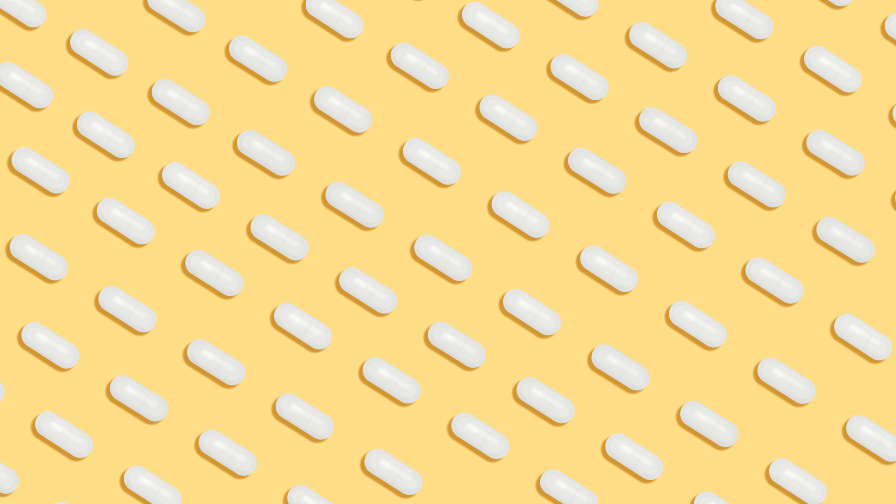
Reproduce this pattern procedurally as a WebGL 1 fragment shader.

```glsl
precision highp float;
// White capsules in slanted rows on warm yellow, with short hard shadows at their lower left.

uniform vec2 u_resolution;

const float HEIGHT = 432.0;       // canvas height in design units, y runs down
const float COLUMN_STEP = 76.0;
const float HALF_LENGTH = 16.4;   // centre of the capsule to centre of its end
const float RADIUS = 11.1;
const float TILT = 0.567;
const vec2 SHADOW_SHIFT = vec2(-3.4, 2.6);

const vec3 YELLOW = vec3(1.0, 0.87, 0.53);
const vec3 SHADOW = vec3(0.83, 0.59, 0.19);
const vec3 WHITE = vec3(0.915, 0.915, 0.905);

float hash(vec2 p) {
  vec3 q = fract(vec3(p.xyx) * 0.1031);
  q += dot(q, q.yzx + 33.33);
  return fract((q.x + q.y) * q.z);
}

float bump(float x, float sharpness) {
  return exp(-sharpness * x * x);
}

float capsuleDistance(vec2 p, float halfLength, float radius) {
  p.x -= clamp(p.x, -halfLength, halfLength);
  return length(p) - radius;
}

mat2 rotation(float angle) {
  float c = cos(angle);
  float s = sin(angle);
  return mat2(c, -s, s, c);
}

// Origin of each slanted row, with a slight drift from even spacing
vec2 rowOrigin(float row) {
  float driftX = 0.2 * row * row + 11.0 * bump(row + 2.0, 2.0)
               - 9.0 * bump(row - 3.5, 1.0);
  float driftY = -4.0 - 13.0 * bump(row - 3.0, 0.35) + 4.0 * bump(row, 2.0);
  return vec2(66.0 * row + driftX, -31.0 * row + driftY);
}

// Position along a row, which steepens gently to the right
vec2 columnOffset(float column) {
  float x = COLUMN_STEP * column + max(15.0 - 6.0 * column, 0.0);
  float y = 4.0 + 41.0 * column + 0.5 * column * column;
  return vec2(x, y);
}

// Glossy shell: q.x runs along the capsule, q.y across it
vec3 shellColor(vec2 q, float edge, float brightness) {
  float across = q.y / RADIUS;
  vec3 color = WHITE * brightness;
  color -= 0.035 * smoothstep(0.25, 1.0, across);
  color -= 0.025 * smoothstep(-2.6, -0.6, edge);

  // Long reflection, brighter core and the seam of the cap
  float streak = capsuleDistance(q - vec2(1.0, -2.5), 13.0, 2.0);
  color += 0.035 * (1.0 - smoothstep(-1.5, 1.8, streak));
  float glint = capsuleDistance(q - vec2(-10.0, -1.0), 3.0, 2.5);
  color += 0.025 * (1.0 - smoothstep(-1.5, 2.0, glint));
  color -= 0.018 * bump(q.x - 5.0, 1.2) * (1.0 - across * across);
  color -= 0.025 * bump(edge + 3.2, 0.8) * smoothstep(10.0, 20.0, abs(q.x));
  return color;
}

vec3 drawCapsule(vec3 color, vec2 p, vec2 id, float pixel) {
  float variation = hash(id + 40.0) - 0.5;
  mat2 turn = rotation(TILT + 0.025 * variation);
  vec2 q = turn * p;

  float shade = capsuleDistance(turn * (p - SHADOW_SHIFT), HALF_LENGTH, RADIUS);
  float shadow = 1.0 - smoothstep(-0.8 - 0.5 * pixel, 1.2 + 0.5 * pixel, shade);
  color = mix(color, SHADOW, shadow);

  float edge = capsuleDistance(q, HALF_LENGTH, RADIUS);
  float cover = 1.0 - smoothstep(-0.5 * pixel, 0.5 * pixel, edge);
  return mix(color, shellColor(q, edge, 1.0 + 0.012 * variation), cover);
}

void main() {
  float pixel = HEIGHT / u_resolution.y;
  vec2 p = gl_FragCoord.xy * pixel;
  p.y = HEIGHT - p.y;

  vec3 color = YELLOW;
  for (int i = -7; i <= 7; i++) {
    float row = float(i);
    vec2 local = p - rowOrigin(row);
    float first = floor(local.x / COLUMN_STEP);
    // The two nearest columns cover every capsule that can reach this point
    for (int j = 0; j < 2; j++) {
      float column = first + float(j);
      vec2 q = local - columnOffset(column);
      color = drawCapsule(color, q, vec2(column, row), pixel);
    }
  }
  gl_FragColor = vec4(color, 1.0);
}
```
